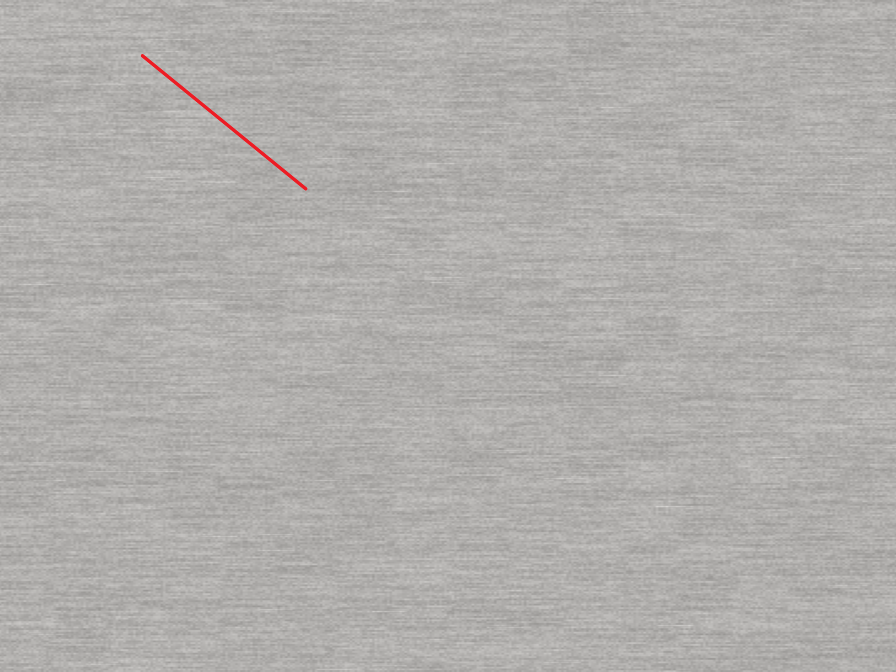
Give the GLSL for this texture, as a Shadertoy shader.

```glsl
// Brushed grey metal with fine horizontal streaks and one thin red diagonal line

// Integer hash of a lattice point, 0 to 1
float hash(ivec2 p, int seed) {
    uint h = uint(p.x) * 1597334677u ^ uint(p.y) * 3812015801u ^ uint(seed) * 2798796415u;
    h = (h ^ (h >> 16)) * 2246822519u;
    h = (h ^ (h >> 13)) * 3266489917u;
    return float((h ^ (h >> 16)) >> 8) / 16777216.0;
}

// Value noise; blend is the share of each cell's width spent on the transition
float grain(vec2 p, float blend, int seed) {
    ivec2 cell = ivec2(floor(p));
    vec2 f = fract(p);
    f.x = smoothstep(1.0 - blend, 1.0, f.x);
    f.y = f.y * f.y * (3.0 - 2.0 * f.y);
    float low = mix(hash(cell, seed), hash(cell + ivec2(1, 0), seed), f.x);
    float high = mix(hash(cell + ivec2(0, 1), seed), hash(cell + ivec2(1, 1), seed), f.x);
    return mix(low, high, f.y);
}

float segmentDistance(vec2 p, vec2 a, vec2 b) {
    vec2 ab = b - a;
    return length(p - a - ab * clamp(dot(p - a, ab) / dot(ab, ab), 0.0, 1.0));
}

void mainImage(out vec4 fragColor, in vec2 fragCoord) {
    vec2 uv = fragCoord / iResolution.y;
    float row = uv.y * 384.0 - 0.5;

    // Streaks from long to short, then speckle
    float light = 0.066 * (grain(vec2(uv.x * 11.8, row), 0.25, 1) - 0.5);
    light += 0.052 * (grain(vec2(uv.x * 55.0, row), 1.0, 2) - 0.5);
    light += 0.085 * (grain(vec2(uv.x * 270.0, row), 1.0, 3) - 0.5);

    // Faint column patches and broad bands
    light += 0.020 * (grain(vec2(uv.x * 11.8, uv.y * 26.0), 0.06, 4) - 0.5);
    light += 0.016 * (grain(vec2(uv.x * 3.0, uv.y * 60.0), 1.0, 5) - 0.5);

    // Sparse bright scratches
    float scratch = grain(vec2(uv.x * 11.8 + 0.4, row), 0.5, 6);
    light += 0.065 * smoothstep(0.95, 1.0, scratch);

    vec3 color = vec3(0.690, 0.683, 0.674) + light;

    // Red line
    float d = segmentDistance(uv, vec2(0.212, 0.917), vec2(0.455, 0.719));
    float pixel = 1.0 / iResolution.y;
    float line = 1.0 - smoothstep(-0.5 * pixel, 0.5 * pixel, d - 0.0025);
    color = mix(color, vec3(0.93, 0.11, 0.14), line);

    fragColor = vec4(color, 1.0);
}
```
